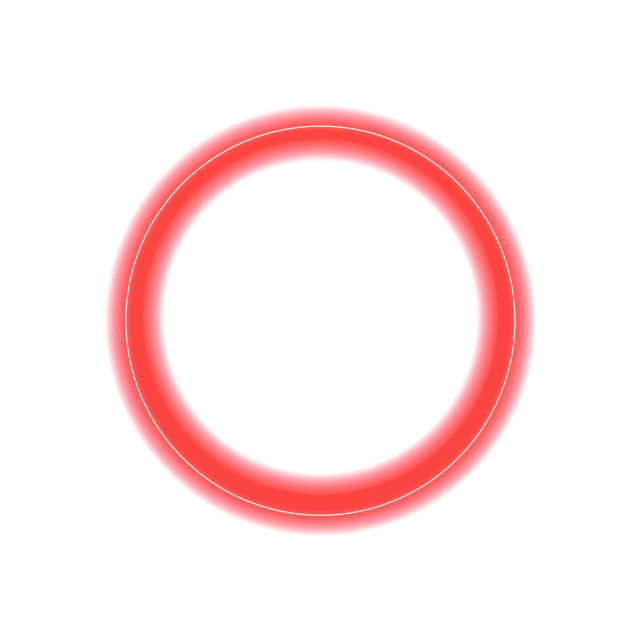
Give the GLSL for this background, as a three.js fragment shader.

```glsl
// A glowing red ring on white, split by a hairline circle.
// Two radial fades share one colour ramp: a halo outside the hairline and a
// wider band inside it, whose hole sits slightly higher to weight the bottom.

varying vec2 vUv;

// Geometry, in canvas units
const vec2 RING_CENTER = vec2(0.5007, 0.4989);
const vec2 HOLE_CENTER = vec2(0.5007, 0.5046);
const float RING_RADIUS = 0.3040;
const float HALO_RADIUS = 0.3385;
const float HOLE_RADIUS = 0.2428;
const float RAMP_STEP = 0.0073;   // depth covered by each ramp colour
const float LINE_SOFTNESS = 0.0020;
const float LINE_OPACITY = 0.85;
const float SHEEN_WIDTH = 0.0100; // paler strip just inside the hairline
const float SHEEN_OPACITY = 0.75;
const float EDGE_SOFTNESS = 0.0010;

// Colours, from the background to the core of the glow
const vec3 WHITE = vec3(1.0);
const vec3 BLUSH = vec3(1.00, 0.82, 0.84);
const vec3 PINK = vec3(1.00, 0.62, 0.66);
const vec3 ROSE = vec3(1.00, 0.49, 0.52);
const vec3 CORAL = vec3(1.00, 0.38, 0.38);
const vec3 RED = vec3(0.98, 0.27, 0.25);

// Colour at a given depth past the faded rim of a glow
vec3 glowRamp(float depth) {
  float t = depth / RAMP_STEP;
  vec3 color = mix(WHITE, BLUSH, pow(clamp(t, 0.0, 1.0), 1.5));
  color = mix(color, PINK, clamp(t - 1.0, 0.0, 1.0));
  color = mix(color, ROSE, clamp(t - 2.0, 0.0, 1.0));
  color = mix(color, CORAL, clamp(t - 3.0, 0.0, 1.0));
  return mix(color, RED, smoothstep(4.0, 5.2, t));
}

void main() {
  float ringDist = length(vUv - RING_CENTER);
  float holeDist = length(vUv - HOLE_CENTER);
  float lineDist = ringDist - RING_RADIUS;

  // Halo outside the hairline
  vec3 halo = glowRamp(HALO_RADIUS - ringDist);

  // Band inside the hairline, with a soft sheen along its outer edge
  vec3 band = glowRamp(holeDist - HOLE_RADIUS);
  float sheen = 1.0 - smoothstep(0.0, SHEEN_WIDTH, -lineDist);
  band = mix(band, CORAL, sheen * SHEEN_OPACITY);

  // Join both sides and draw the hairline over the seam
  float outside = smoothstep(-EDGE_SOFTNESS, EDGE_SOFTNESS, lineDist);
  vec3 color = mix(band, halo, outside);
  float hairline = 1.0 - smoothstep(0.0, LINE_SOFTNESS, abs(lineDist));
  color = mix(color, WHITE, hairline * LINE_OPACITY);

  gl_FragColor = vec4(color, 1.0);
}
```
